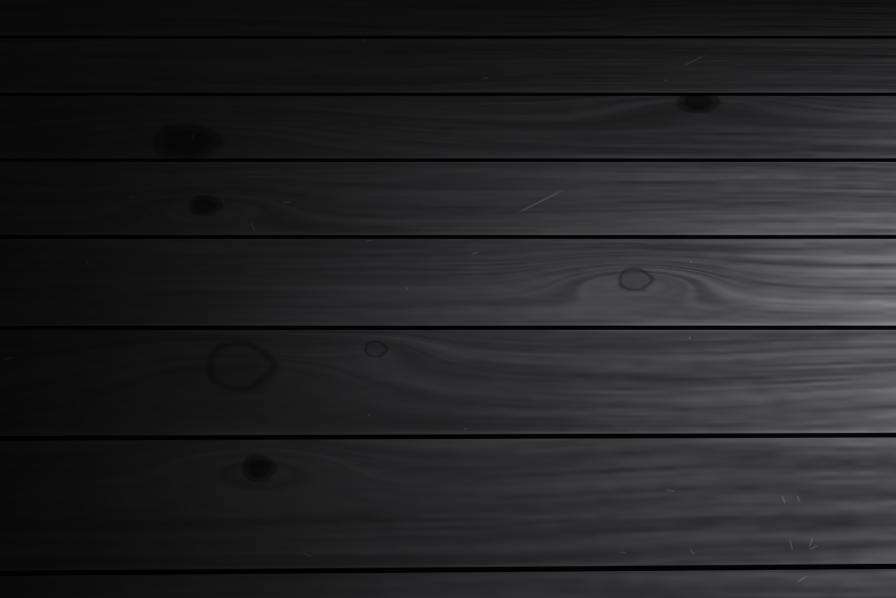
Write a Shadertoy shader that draws this texture.

```glsl
// Dark stained wooden boards receding upward, lit from the lower right.
// A perspective formula maps height to board number; each board gets
// noise grain that bends around its knots, then seams, scratches and nicks.

const float HORIZON = 1.2737;   // distance from the top edge to the horizon
const float DEPTH = 20.04;      // perspective scale of the boards
const float FAR_BOARD = 15.0;   // board count from the first seam to the eye
const vec3 STAIN = vec3(0.99, 0.98, 1.03);

float hash(vec2 p) {
    vec3 q = fract(vec3(p.xyx) * 0.1031);
    q += dot(q, q.yzx + 33.33);
    return fract((q.x + q.y) * q.z);
}

float noise(vec2 p) {
    vec2 i = floor(p), f = fract(p);
    f = f * f * (3.0 - 2.0 * f);
    return mix(mix(hash(i), hash(i + vec2(1, 0)), f.x),
               mix(hash(i + vec2(0, 1)), hash(i + vec2(1, 1)), f.x), f.y);
}

// Conversions between height below the top edge and board coordinate
float boardAt(float down) { return FAR_BOARD - DEPTH / (down + HORIZON); }
float downAt(float board) { return DEPTH / (FAR_BOARD - board) - HORIZON; }

// Knot: x = lift of the surrounding grain rings, y = shade multiplier
vec2 knot(vec2 offset, float radius, float fill) {
    vec2 q = offset / radius;
    float r = length(q) + 0.35 * (noise(q * 1.6 + 7.0) - 0.5);
    float rim = exp(-40.0 * (r - 1.0) * (r - 1.0));
    float core = 1.0 - smoothstep(0.5, 1.15, r);
    vec2 halo = q * vec2(0.2, 0.5);
    float shade = (1.0 - 0.3 * rim) * (1.0 - core * mix(0.08, 0.6, fill));
    return vec2(exp(-dot(halo, halo)), shade);
}

// Main knot of a board, plus a smaller one on every third board
vec2 boardKnots(vec2 p, float id, float aspect) {
    float third = mod(id, 3.0);
    float isRight = 1.0 - step(0.5, third);
    float isWide = 1.0 - step(0.5, abs(third - 1.0));
    float present = step(abs(id - 3.0), 2.5);
    vec2 scale = vec2(1.0, aspect / (0.45 + 0.06 * id));

    vec2 center = vec2(0.19 + 0.02 * id + 0.46 * isRight, downAt(id + 0.85 - 0.12 * id));
    vec2 k = knot((p - center) * scale, mix(0.018, 0.036, isWide), step(1.2, abs(id - 3.5)));
    vec2 result = mix(vec2(0, 1), k, present);

    center = vec2(0.9 - 0.12 * id, downAt(id + 0.09 + 0.03 * id));
    k = knot((p - center) * scale, 0.026 - 0.0035 * id, step(id, 2.5));
    k.x *= 0.5;
    k = mix(vec2(0, 1), k, present * isWide);
    return vec2(result.x + k.x, result.y * k.y);
}

// Streaks along a board; x runs along it, v across it
float grain(float x, float v, float id, float lift) {
    float seed = id * 19.7;
    float bend = 0.18 * (noise(vec2(x * 3.0 + seed, v * 1.5)) - 0.5);
    float across = v + bend + 0.45 * lift;
    float rings = noise(vec2(x * 2.0 + seed, across * 14.0 + seed));
    float fibres = noise(vec2(x * 9.0 + seed, across * 32.0));
    float pores = noise(vec2(x * 45.0 + seed, v * 26.0));
    return rings * 0.9 + fibres * 0.75 + pores * 0.35 - 1.0;
}

// Soft stroke centred at the origin, tapering toward its ends
float stroke(vec2 p, vec2 dir, float halfLength, float width, float px) {
    float along = dot(p, dir) / halfLength;
    float side = abs(dot(p, vec2(-dir.y, dir.x)));
    return (1.0 - smoothstep(width, width + px, side)) * (1.0 - smoothstep(0.4, 1.0, abs(along)));
}

// Long scratches and small scattered nicks, in units of canvas width
float wear(vec2 p, float aspect, float px) {
    float mark = 0.0;
    for (int i = 0; i < 2; i++) {
        float n = float(i);
        vec2 c = vec2(0.603 + 0.172 * n, (0.663 + 0.236 * n) * aspect);
        mark += 0.55 * stroke(p - c, normalize(vec2(2, 1)), 0.034 - 0.018 * n, 0.0004, px);
    }
    for (int i = 0; i < 26; i++) {
        float n = float(i);
        vec2 c = vec2(hash(vec2(n, 3.1)), hash(vec2(n, 8.7)));
        if (i < 8) c = vec2(0.65, 0.02) + c * vec2(0.34, 0.16);
        float angle = 6.283 * hash(vec2(n, 5.3));
        float size = 0.002 + 0.006 * hash(vec2(n, 1.9));
        mark += 0.4 * stroke(p - c * vec2(1, aspect), vec2(cos(angle), sin(angle)), size, 0.0005, px);
    }
    return mark;
}

void mainImage(out vec4 fragColor, in vec2 fragCoord) {
    vec2 uv = fragCoord / iResolution.xy;
    float aspect = iResolution.y / iResolution.x;
    vec2 p = vec2(uv.x, 1.0 - uv.y);
    p.y += 0.012 * (uv.x - 0.5) * smoothstep(0.5, 1.0, p.y);
    float board = boardAt(p.y), id = floor(board), v = board - id;

    // Light falling off to the left and toward the top
    float reach = smoothstep(-0.15, 0.55, p.y) * (1.0 - 0.25 * smoothstep(0.65, 1.0, p.y));
    float light = 0.04 + 0.33 * pow(uv.x, 1.3) * reach;

    // Wood surface
    vec2 knots = boardKnots(p, id, aspect);
    float streaks = grain(uv.x, v, id, knots.x);
    float smudge = noise(uv * vec2(5, 8) + id * 3.7) - 0.5;
    float tone = light * (0.94 + 0.12 * hash(vec2(id + 4.0, 2.3)));
    tone *= 1.0 + streaks * (0.2 + 0.22 * uv.x * uv.x) + 0.18 * smudge;
    tone *= knots.y;
    tone += wear(vec2(uv.x, uv.y * aspect), aspect, 1.0 / iResolution.x) * (0.04 + 0.6 * light);

    // Black seams with a faint lit edge above each
    float seamOffset = p.y - downAt(floor(board + 0.5));
    float px = 1.0 / iResolution.y;
    float seamWidth = 0.0018 + 0.0022 * p.y;
    float lip = exp(-abs(seamOffset + seamWidth + 0.003) / 0.002);
    tone += 0.22 * light * lip;
    tone *= mix(0.06, 1.0, smoothstep(seamWidth - 0.5 * px, seamWidth + px, abs(seamOffset)));

    fragColor = vec4(clamp(tone * STAIN, 0.0, 1.0), 1.0);
}
```
